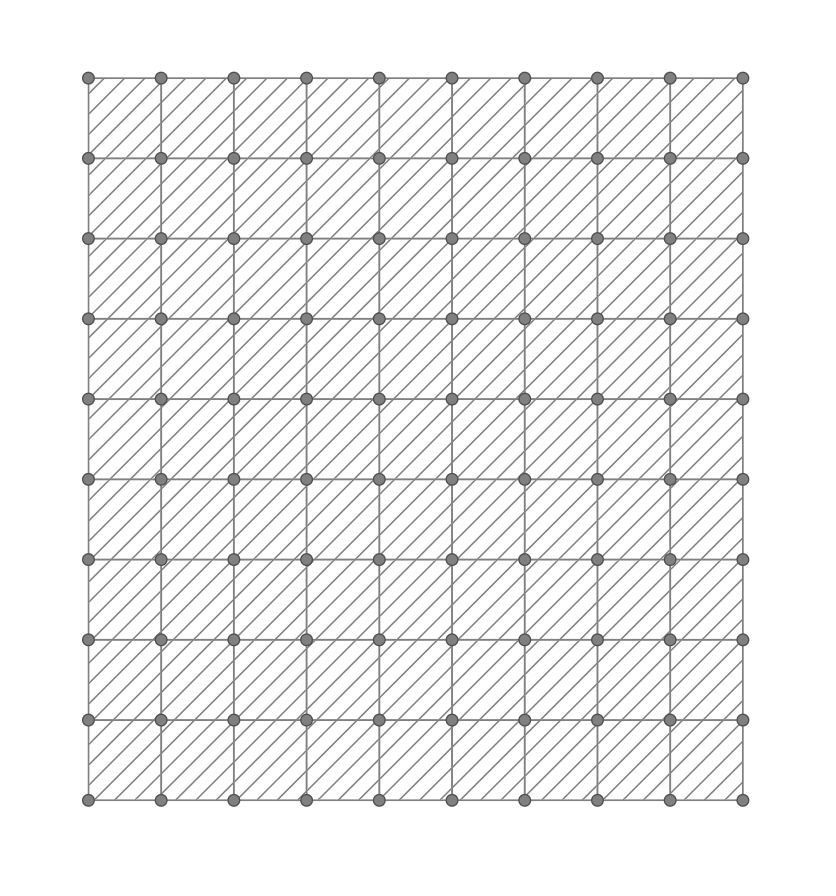
A WebGL 2 fragment shader for this pattern:

```glsl
#version 300 es
precision highp float;
// A 9 by 9 lattice of grey lines with round outlined nodes, filled with
// diagonal hatching. Every part is a distance to a repeated line or point,
// measured in canvas heights and blended over white with soft edges.

#define CELLS vec2(9.0, 9.0)
#define CELL_SIZE vec2(0.08116, 0.08956)
#define GRID_CENTER vec2(-0.0026, 0.5098)
#define HATCH_STEP 0.0227
#define HATCH_SHIFT 0.0213
#define HATCH_WIDTH 0.0017
#define GRID_WIDTH 0.0021
#define NODE_RADIUS 0.0072
#define RIM_WIDTH 0.0015
#define LINE_GREY 0.50
#define NODE_GREY 0.50
#define RIM_GREY 0.31

uniform vec2 u_resolution;
out vec4 fragColor;

// Coverage of a shape from its signed distance, softened over one pixel.
float cover(float dist, float pixel) {
    return clamp(0.5 - dist / pixel, 0.0, 1.0);
}

// Coverage of a line; lines thinner than a pixel fade instead of vanishing.
float stroke(float dist, float width, float pixel) {
    float drawn = max(width, pixel);
    return cover(abs(dist) - 0.5 * drawn, pixel) * width / drawn;
}

// Signed distance to a box centred on the origin.
float boxDistance(vec2 p, vec2 halfSize) {
    vec2 d = abs(p) - halfSize;
    return length(max(d, 0.0)) + min(max(d.x, d.y), 0.0);
}

// Signed offset to the nearest 45 degree hatch line.
float hatchOffset(vec2 p) {
    float along = (p.x - p.y - HATCH_SHIFT) / HATCH_STEP;
    return (fract(along + 0.5) - 0.5) * HATCH_STEP * inversesqrt(2.0);
}

void main() {
    float pixel = 1.0 / u_resolution.y;
    vec2 canvas = (gl_FragCoord.xy - vec2(0.5 * u_resolution.x, 0.0)) * pixel;
    vec2 halfGrid = 0.5 * CELLS * CELL_SIZE;
    vec2 p = canvas - GRID_CENTER;

    // Offset to the nearest lattice node, limited to the grid.
    vec2 corner = p + halfGrid;
    vec2 node = clamp(floor(corner / CELL_SIZE + 0.5), vec2(0.0), CELLS);
    vec2 offset = corner - node * CELL_SIZE;

    float frame = boxDistance(p, halfGrid);
    float inside = cover(frame, pixel);
    float insideLines = cover(frame - 0.5 * GRID_WIDTH, pixel);

    // Hatching, then the lattice lines.
    float hatch = stroke(hatchOffset(p), HATCH_WIDTH, pixel) * inside;
    float lattice = max(stroke(offset.x, GRID_WIDTH, pixel),
                        stroke(offset.y, GRID_WIDTH, pixel)) * insideLines;
    float grey = mix(1.0, LINE_GREY, max(hatch, lattice));

    // Nodes: a dark rim around a lighter disc.
    float disc = length(offset) - NODE_RADIUS;
    grey = mix(grey, RIM_GREY, cover(disc, pixel));
    grey = mix(grey, NODE_GREY, cover(disc + RIM_WIDTH, pixel));

    fragColor = vec4(vec3(grey), 1.0);
}
```
